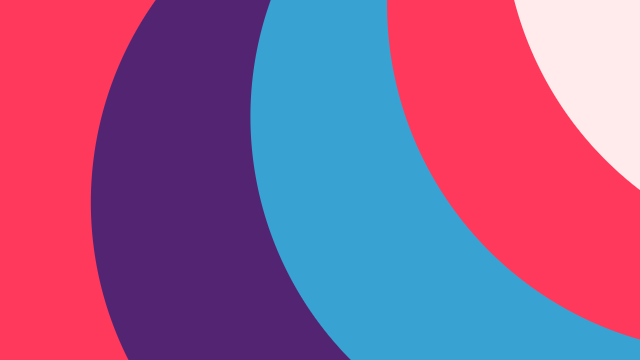
Reproduce this background procedurally as a WebGL 2 fragment shader.

```glsl
#version 300 es
precision highp float;
// Flat overlapping discs stepping from the left edge to the upper right corner.
// Each disc is a signed distance, painted back to front with a soft pixel edge.
// Lengths are in canvas heights, with the origin at the lower left.

#define RED    vec3(1.0, 0.224, 0.361)
#define PURPLE vec3(0.322, 0.141, 0.447)
#define BLUE   vec3(0.220, 0.639, 0.824)
#define PALE   vec3(1.0, 0.920, 0.922)
#define EDGE_PIXELS 1.0
#define DISC_COUNT 4

uniform vec2 u_resolution;
out vec4 fragColor;

// Disc centre in xy, radius in z
const vec3 DISCS[DISC_COUNT] = vec3[](
    vec3(1.2199, 0.4375, 0.9676),
    vec3(1.6539, 0.6759, 0.9583),
    vec3(2.0428, 0.9873, 0.9676),
    vec3(2.3653, 1.2407, 0.9676)
);
const vec3 DISC_COLORS[DISC_COUNT] = vec3[](PURPLE, BLUE, RED, PALE);

float discDistance(vec2 point, vec3 disc) {
    return length(point - disc.xy) - disc.z;
}

// Coverage of a shape, smoothed across its edge
float coverage(float dist, float edgeWidth) {
    return clamp(0.5 - dist / edgeWidth, 0.0, 1.0);
}

void main() {
    vec2 point = gl_FragCoord.xy / u_resolution.y;
    float edgeWidth = EDGE_PIXELS / u_resolution.y;

    // Paint the discs over the base colour, back to front
    vec3 color = RED;
    for (int i = 0; i < DISC_COUNT; i++) {
        float mask = coverage(discDistance(point, DISCS[i]), edgeWidth);
        color = mix(color, DISC_COLORS[i], mask);
    }
    fragColor = vec4(color, 1.0);
}
```
